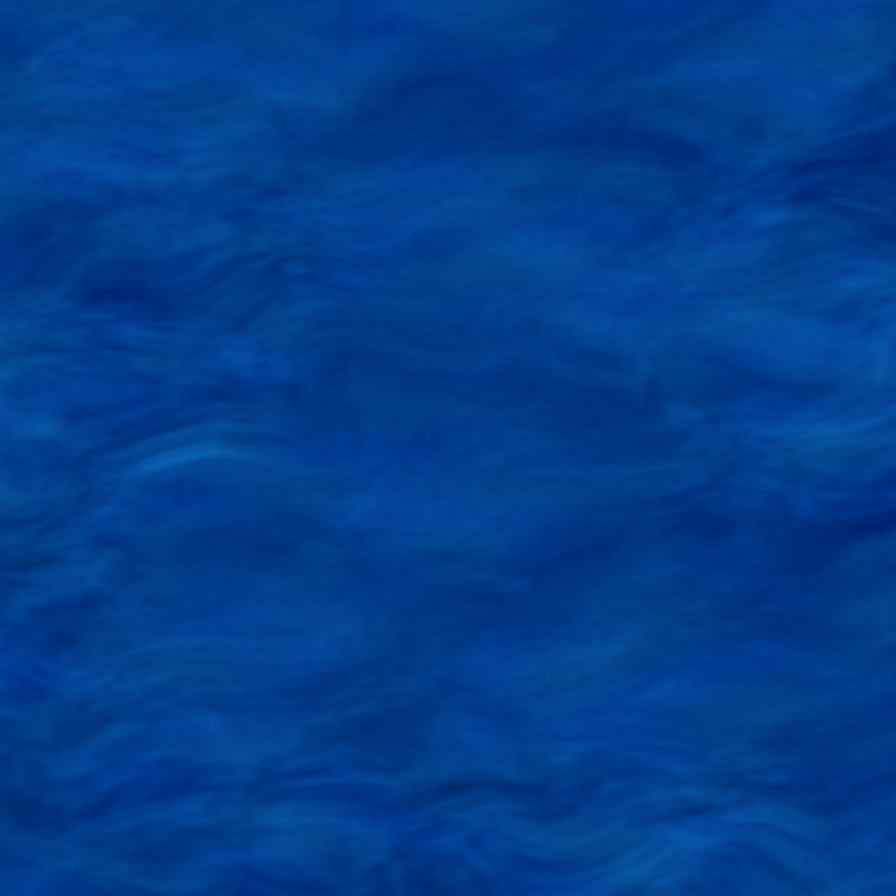
Reproduce this texture procedurally as a WebGL 2 fragment shader.

```glsl
#version 300 es
precision highp float;
// Deep blue open water seen from above: soft, nearly level ripples.
// Stretched gradient noise is summed over octaves, bent by a slow warp,
// then mapped to blues; sparse crests catch a little more light.

#define STRETCH vec2(2.2, 6.2)   // ripple cells across the canvas, first octave
#define OCTAVES 5
#define LACUNARITY 1.9
#define TILT 0.10                // rise of the ripples towards the right
#define WARP 0.022               // bending of the ripples
#define CONTRAST 0.98
#define GLINT 0.85               // extra light on sparse crests
#define GRAIN 0.13
#define WATER vec3(0.008, 0.241, 0.548)
#define LIGHT_STEP vec3(0.006, 0.029, 0.034)
#define HUE_STEP vec3(0.002, 0.006, -0.006)

uniform vec2 u_resolution;
out vec4 fragColor;

float hash(vec2 p) {
    return fract(sin(dot(p, vec2(127.1, 311.7))) * 43758.5453);
}

vec2 gradient(vec2 cell) {
    float angle = 6.28318 * hash(cell);
    return vec2(cos(angle), sin(angle));
}

// Gradient noise, scaled to a spread of about one.
float noise(vec2 p) {
    vec2 cell = floor(p);
    vec2 f = p - cell;
    vec2 s = f * f * f * (f * (f * 6.0 - 15.0) + 10.0);
    vec2 e = vec2(1.0, 0.0);
    float a = dot(gradient(cell), f);
    float b = dot(gradient(cell + e.xy), f - e.xy);
    float c = dot(gradient(cell + e.yx), f - e.yx);
    float d = dot(gradient(cell + e.xx), f - e.xx);
    return 4.5 * mix(mix(a, b, s.x), mix(c, d, s.x), s.y);
}

// Sum of stretched octaves, each sheared a little differently.
float ripples(vec2 p, float roughness) {
    float sum = 0.0;
    float power = 0.0;
    float amplitude = 1.0;
    vec2 scale = STRETCH;
    for (int i = 0; i < OCTAVES; i++) {
        float k = float(i);
        float shear = TILT + 0.07 * sin(k * 2.4);
        vec2 q = vec2(p.x, p.y - shear * p.x);
        sum += amplitude * noise(q * scale + vec2(17.3, 41.7) * (k + 1.0));
        power += amplitude * amplitude;
        amplitude *= roughness;
        scale *= LACUNARITY;
    }
    return sum * inversesqrt(power);
}

void main() {
    vec2 p = gl_FragCoord.xy / u_resolution.y;

    // Slow bending breaks up straight streaks.
    vec2 bend = vec2(noise(p * vec2(5.0, 9.0) + 3.7),
                     0.45 * noise(p * vec2(6.0, 8.0) + 28.1));
    vec2 q = p + WARP * bend;

    // Calm and choppy regions.
    float chop = smoothstep(-1.5, 1.5, noise(p * vec2(2.0, 3.0) + 61.4));
    float height = ripples(q, mix(0.70, 0.86, chop)) * mix(0.8, 1.15, chop);

    // Small bright crests, only where the chop gathers.
    vec2 r = vec2(q.x, q.y - 2.0 * TILT * q.x);
    float patches = smoothstep(0.8, 2.0, noise(r * vec2(6.0, 13.0) + 83.2));
    float crests = smoothstep(-0.4, 1.8, noise(r * vec2(17.0, 46.0) + 12.9));
    height += GLINT * 2.0 * patches * crests * mix(0.5, 1.2, chop);

    // Faint soft grain.
    height += GRAIN * noise(p * vec2(75.0, 120.0) + 7.7);

    float hue = noise(p * vec2(7.0, 16.0) + 47.5);
    vec3 color = WATER + CONTRAST * LIGHT_STEP * height + HUE_STEP * hue;
    fragColor = vec4(clamp(color, 0.0, 1.0), 1.0);
}
```
